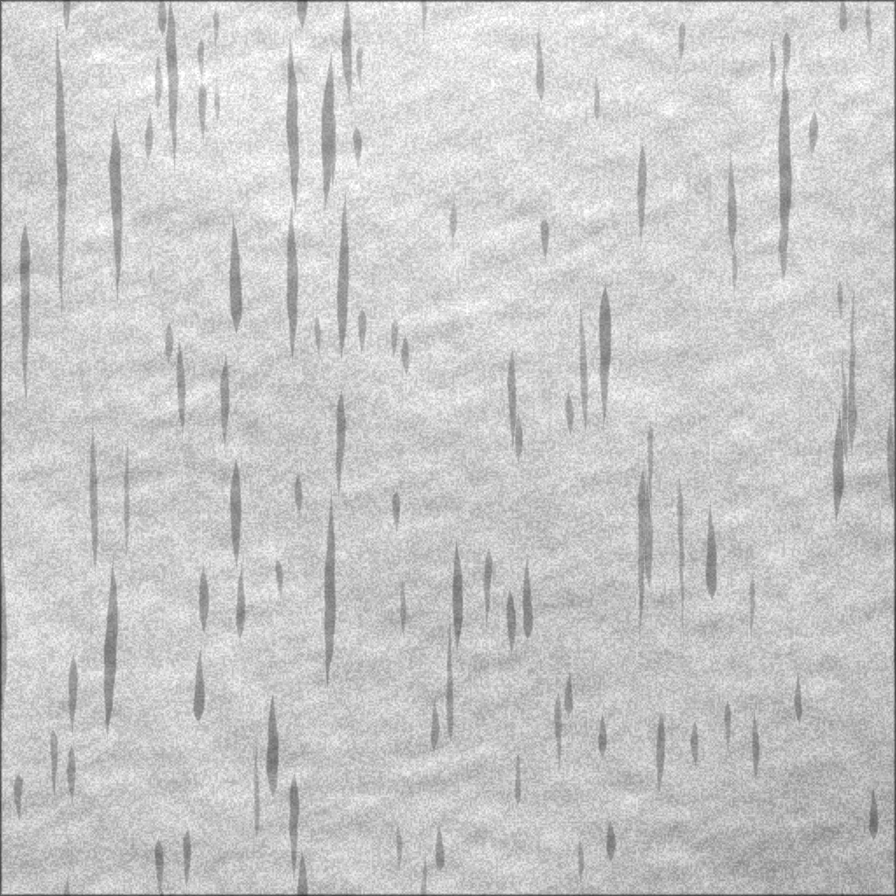
This texture is drawn by a WebGL 2 fragment shader. Its source:

```glsl
#version 300 es
precision highp float;

#define STREAKS 108
#define BASE_TONE 0.799
#define GRAIN_CELLS 512.0
#define GRAIN_AMOUNT 0.18
#define RELIEF_AMOUNT 0.17
#define BLOTCH_AMOUNT 0.13
#define FALLOFF vec2(-0.055, 0.115)
#define HALF_LENGTH vec2(0.022, 0.110)
#define HALF_WIDTH vec2(0.0028, 0.0076)
#define STREAK_DEPTH vec2(0.17, 0.30)
#define STREAK_SOFTNESS 0.0016
#define FRAME_WIDTH 0.0035

uniform vec2 u_resolution;
out vec4 fragColor;

float hash(vec2 p) {
    vec3 q = fract(p.xyx * 0.1031);
    q += dot(q, q.yzx + 33.33);
    return fract((q.x + q.y) * q.z);
}

vec3 hash3(float n) {
    vec3 q = fract(n * vec3(0.1031, 0.1030, 0.0973));
    q += dot(q, q.yzx + 33.33);
    return fract((q.xxy + q.yzz) * q.zyx);
}

float valueNoise(vec2 p) {
    vec2 cell = floor(p);
    vec2 f = fract(p);
    f = f * f * (3.0 - 2.0 * f);
    float low = mix(hash(cell), hash(cell + vec2(1, 0)), f.x);
    float high = mix(hash(cell + vec2(0, 1)), hash(cell + vec2(1, 1)), f.x);
    return mix(low, high, f.y);
}

float fbm(vec2 p) {
    float sum = 0.0;
    float weight = 0.5;
    for (int i = 0; i < 3; i++) {
        sum += weight * valueNoise(p);
        p = p * 2.03 + 17.3;
        weight *= 0.5;
    }
    return sum;
}

// Crinkled sheet lit from above, with slightly rising folds
float sheetTone(vec2 uv) {
    vec2 folds = vec2(uv.x * 24.0, (uv.y - 0.25 * uv.x) * 42.0) + 40.0;
    float relief = fbm(folds) - fbm(folds + vec2(0.2, 0.65));
    float blotch = 0.7 * valueNoise(uv * 3.5 + 9.0) + 0.3 * valueNoise(uv * 9.0 + 31.0) - 0.5;
    float falloff = dot(FALLOFF, uv - 0.5);
    return BASE_TONE + falloff + RELIEF_AMOUNT * relief + BLOTCH_AMOUNT * blotch;
}

// Darkening by one upright spindle that wraps around the canvas
float streak(vec2 uv, float id) {
    vec3 place = hash3(id + 11.0);
    vec3 shape = hash3(id + 523.0);
    vec2 d = fract(uv - place.xy + 0.5) - 0.5;

    float halfLength = mix(HALF_LENGTH.x, HALF_LENGTH.y, pow(place.z, 2.4));
    float bulk = shape.x * mix(0.4, 1.0, place.z);
    float halfWidth = mix(HALF_WIDTH.x, HALF_WIDTH.y, bulk);
    if (abs(d.x) > 0.03 || abs(d.y) > halfLength * 1.2) return 0.0;

    // Lean and wobble of the spine
    float wobble = valueNoise(vec2(id * 7.0, d.y * 45.0 + 60.0)) - 0.5;
    d.x += (shape.y - 0.5) * 0.07 * d.y + wobble * 0.002;

    // Taper from an off-centre belly to both tips
    float along = d.y / halfLength;
    float belly = (shape.z - 0.5) * 1.3;
    float reach = along < belly ? (belly - along) / (1.0 + belly)
                                : (along - belly) / (1.0 - belly);
    float width = halfWidth * (1.0 - reach * reach);
    float mask = 1.0 - smoothstep(-STREAK_SOFTNESS, STREAK_SOFTNESS, abs(d.x) - width);
    float depth = mix(STREAK_DEPTH.x, STREAK_DEPTH.y, bulk);
    return mask * depth * (1.0 - 0.25 * min(reach, 1.0));
}

void main() {
    vec2 uv = gl_FragCoord.xy / u_resolution;
    float tone = sheetTone(uv);

    float dark = 0.0;
    for (int i = 0; i < STREAKS; i++) {
        dark = max(dark, streak(uv, float(i)));
    }
    tone -= dark;

    // Fine grain in two sizes, weaker inside the streaks
    float grain = valueNoise(uv * GRAIN_CELLS) - 0.5;
    float coarseGrain = valueNoise(uv * GRAIN_CELLS * 0.55 + 71.0) - 0.5;
    tone += GRAIN_AMOUNT * (1.0 - 1.5 * dark) * (grain + 0.3 * coarseGrain);

    // Thin dark rim
    vec2 inset = min(uv, 1.0 - uv);
    float rim = 1.0 - smoothstep(0.0, FRAME_WIDTH, min(inset.x, inset.y));
    tone *= 1.0 - 0.6 * rim;

    fragColor = vec4(vec3(clamp(tone, 0.0, 1.0)), 1.0);
}
```
